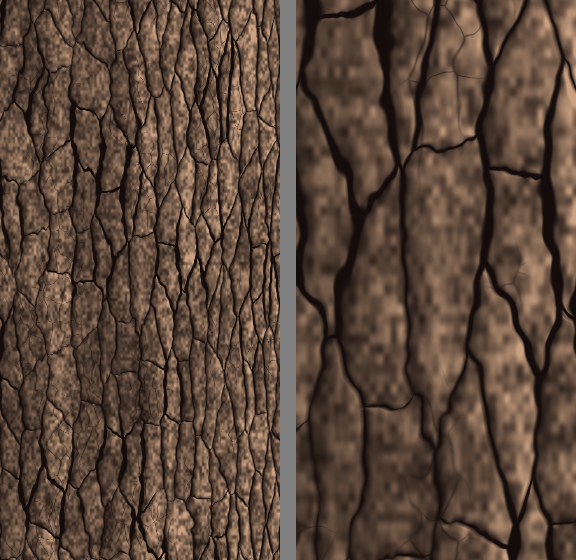
Left: the whole. Right: its middle third, enlarged.
A WebGL 2 fragment shader for this texture:

```glsl
#version 300 es
precision highp float;
precision highp int;

uniform vec2 u_resolution;
out vec4 fragColor;

// Lengths are in canvas widths, scales in cells per canvas width
const vec3 CREVICE_COLOR = vec3(0.075, 0.048, 0.042);
const vec3 CREST_COLOR = vec3(0.73, 0.58, 0.465);
const vec2 PLATE_SCALE = vec2(14.0, 4.2);
const vec2 CHIP_SCALE = vec2(25.0, 13.0);
const vec2 GRAIN_SCALE = vec2(120.0, 85.0);
const vec2 LIGHT_STEP = vec2(0.006, 0.003);
const float CRACK_HALF_WIDTH = 0.0075;
const float CRACK_SOFTNESS = 0.0028;
const float CHIP_HALF_WIDTH = 0.0012;
const float PLATE_ROUNDING = 0.013;
const float RELIEF_GAIN = 0.42;
const float GRAIN_GAIN = 1.5;
const float CROSS_CRACK_FADE = 1.2;
const uint HASH_MUL = 1664525u;
const uint HASH_ADD = 1013904223u;

vec2 hash2(vec2 cell) {
    uvec2 v = uvec2(ivec2(cell)) * HASH_MUL + HASH_ADD;
    v.x += v.y * HASH_MUL;
    v.y += v.x * HASH_MUL;
    v ^= v >> 16u;
    v.x += v.y * HASH_MUL;
    v.y += v.x * HASH_MUL;
    v ^= v >> 16u;
    return vec2(v & 65535u) / 65535.0;
}

float noise(vec2 p) {
    vec2 i = floor(p), f = fract(p);
    f = f * f * (3.0 - 2.0 * f);
    float low = mix(hash2(i).x, hash2(i + vec2(1, 0)).x, f.x);
    float high = mix(hash2(i + vec2(0, 1)).x, hash2(i + vec2(1, 1)).x, f.x);
    return mix(low, high, f.y);
}

float fbm(vec2 p) {
    float sum = 0.0, amp = 0.53;
    for (int i = 0; i < 4; i++) {
        sum += amp * noise(p);
        p = p * 2.03 + 17.3;
        amp *= 0.5;
    }
    return sum;
}

// Bends the grain of the trunk and narrows the ridges toward the right
vec2 warp(vec2 p) {
    float x = 0.88 * p.x + 0.2 * pow(max(p.x, 0.0), 4.0);
    x += 0.05 * (noise(p * vec2(2.5, 2.0)) - 0.5);
    x += 0.034 * (fbm(p * vec2(13.0, 9.0) + 5.0) - 0.5);
    x += 0.009 * (noise(p * vec2(60.0, 38.0)) - 0.5);
    float y = p.y + 0.07 * (fbm(p * vec2(16.0, 8.0) + 31.0) - 0.5);
    return vec2(x, y);
}

// Stretched cells: x is the distance to the nearest border, y a value per cell
vec2 plates(vec2 p, vec2 scale) {
    vec2 q = p * scale, cell = floor(q), f = fract(q);
    vec2 nearCell = vec2(0.0), nearOffset = vec2(0.0);
    float best = 9.0;
    for (int j = -1; j <= 1; j++)
    for (int i = -1; i <= 1; i++) {
        vec2 g = vec2(i, j);
        vec2 r = g + hash2(cell + g) - f;
        if (dot(r, r) < best) {
            best = dot(r, r);
            nearCell = g;
            nearOffset = r;
        }
    }
    float border = 1.0;
    for (int j = -2; j <= 2; j++)
    for (int i = -2; i <= 2; i++) {
        vec2 g = nearCell + vec2(i, j);
        vec2 r = g + hash2(cell + g) - f;
        vec2 gap = r - nearOffset;
        if (dot(gap, gap) < 0.0001) continue;
        vec2 dir = normalize(gap);
        float d = dot(0.5 * (nearOffset + r), dir) / length(dir * scale);
        border = min(border, d * (1.0 + CROSS_CRACK_FADE * pow(dir.y, 4.0)));
    }
    return vec2(border, hash2(cell + nearCell + 71.0).y);
}

float relief(vec2 p, float border) {
    return 1.0 - exp(-border / PLATE_ROUNDING) + 0.5 * fbm(p * vec2(38.0, 17.0));
}

void main() {
    vec2 p = gl_FragCoord.xy / u_resolution.x;
    vec2 bark = warp(p);
    float softness = max(CRACK_SOFTNESS, 0.7 / u_resolution.x);

    // Rounded plates lit from the upper right
    vec2 plate = plates(bark, PLATE_SCALE);
    vec2 litPoint = p + LIGHT_STEP;
    float height = relief(p, plate.x);
    float slope = height - relief(litPoint, plates(warp(litPoint), PLATE_SCALE).x);
    float tone = mix(0.21, 0.58, height - 0.25) + RELIEF_GAIN * slope;
    tone += 0.14 * (plate.y - 0.5) + 0.3 * (fbm(p * vec2(22.0, 9.0) + 43.0) - 0.5);

    // Broad furrows and brighter right side
    tone *= mix(0.78, 1.2, noise(bark * vec2(11.0, 1.6) + 9.0));
    tone *= mix(0.9, 1.14, smoothstep(0.0, 0.9, p.x));

    // Coarse and fine grain
    float grain = 0.6 * noise(p * GRAIN_SCALE) + 0.4 * noise(p * GRAIN_SCALE * 0.45 + 3.0);
    tone *= 1.0 + GRAIN_GAIN * (grain - 0.5);

    // Short hairline fractures in patches
    float chip = plates(bark + 3.7, CHIP_SCALE).x;
    float chipMask = smoothstep(0.4, 0.7, noise(p * vec2(12.0, 7.0) + 60.0));
    float chipLine = 1.0 - smoothstep(CHIP_HALF_WIDTH - softness, CHIP_HALF_WIDTH + softness, chip);
    tone *= 1.0 - 0.6 * chipMask * chipLine;

    // Deep cracks that open and close along their length
    float open = smoothstep(0.25, 0.85, noise(p * vec2(10.0, 5.0) + 20.0));
    float width = CRACK_HALF_WIDTH * open;
    tone *= smoothstep(width - softness, width + softness, plate.x);

    fragColor = vec4(mix(CREVICE_COLOR, CREST_COLOR, clamp(tone, 0.0, 1.1)), 1.0);
}
```
